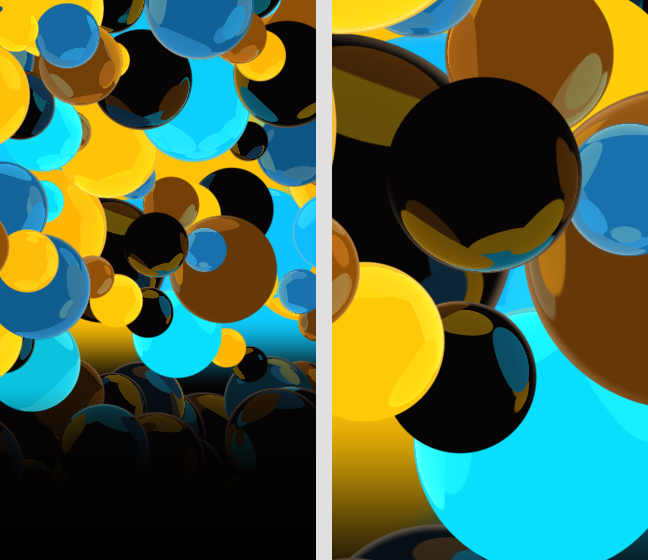
Left, the full canvas; right, a detail of the centre.
Write a Shadertoy shader that draws this background.

```glsl
// A heap of glossy glowing balls, amber and blue, that sinks into darkness below.
// Balls come from a low-discrepancy sequence and are painted back to front;
// each one mirrors a few round neighbours on the side facing the central glow.

const int BALL_COUNT = 100;
const int MIRROR_COUNT = 7;
const vec3 BLACK = vec3(0.022, 0.014, 0.014);
const vec3 TAN = vec3(0.90, 0.75, 0.58);

float hash(float x) {
    x = fract(x * 0.1031);
    x *= x + 33.33;
    return fract(x * (x + x));
}

vec2 hash2(float x) {
    return vec2(hash(x), hash(x + 57.3));
}

// Picks a material by its share; tone shifts it within its family.
vec3 ballColour(float pick, float tone) {
    if (pick < 0.22) return BLACK;
    if (pick < 0.46) return mix(vec3(1.0, 0.69, 0.01), vec3(1.0, 0.81, 0.04), tone);
    if (pick < 0.69) return mix(vec3(0.40, 0.22, 0.03), vec3(0.62, 0.34, 0.03), tone);
    if (pick < 0.85) return mix(vec3(0.06, 0.72, 1.0), vec3(0.03, 0.89, 0.99), tone);
    return mix(vec3(0.04, 0.30, 0.47), vec3(0.10, 0.46, 0.70), tone);
}

// Round patches of neighbouring colour seen along the reflected ray.
vec4 mirrorPatches(vec3 ray, vec2 toGlow, float seed) {
    vec4 patches = vec4(0.0);
    float glowAngle = atan(toGlow.y, toGlow.x);
    for (int k = 0; k < MIRROR_COUNT; k++) {
        float id = seed + float(k) * 7.31;
        vec2 rnd = hash2(id);
        float angle = glowAngle + (rnd.x - 0.5) * 3.4;
        float depth = mix(-0.75, 0.05, rnd.y);
        vec3 dir = vec3(vec2(cos(angle), sin(angle)) * sqrt(1.0 - depth * depth), depth);
        float limit = mix(0.79, 0.96, hash(id + 3.7));
        float mask = smoothstep(limit, limit + 0.018, dot(ray, dir));
        vec3 tint = ballColour(mix(0.23, 1.0, hash(id + 11.9)), rnd.x);
        patches = mix(patches, vec4(tint, 1.0), mask);
    }
    return patches;
}

// q is the position on the ball's disc, with unit radius.
vec3 shadeBall(vec2 q, vec3 base, vec2 toGlow, float seed, float lit) {
    float z = sqrt(max(0.0, 1.0 - dot(q, q)));
    vec3 ray = reflect(vec3(0.0, 0.0, -1.0), vec3(q, z));
    float fresnel = pow(1.0 - z, 3.0);
    float brightness = max(base.r, max(base.g, base.b));
    vec4 patches = mirrorPatches(ray, toGlow, seed);

    // Dark balls mirror clearly, bright ones only carry a pale sheen
    vec3 sheen = mix(patches.rgb, TAN * patches.a, 0.6 * brightness);
    float gloss = mix(0.38, 0.10, brightness) + 0.35 * fresnel;
    vec3 colour = base + sheen * gloss * lit;

    // Thin warm rim, strongest towards the glow
    float facing = smoothstep(-0.5, 1.0, dot(q, toGlow));
    float rim = smoothstep(0.93, 1.0, length(q)) * facing;
    return mix(colour, TAN, 0.45 * rim * lit);
}

// Bright light leaking through the gaps, fading out downwards.
vec3 backdrop(vec2 p, float height) {
    float warm = smoothstep(-0.3, 0.3, sin(p.x * 5.0 + 1.5 * sin(p.y * 4.0)));
    vec3 light = mix(vec3(0.05, 0.80, 1.0), vec3(1.0, 0.76, 0.03), warm);
    return mix(BLACK, light, smoothstep(0.30, 0.44, height));
}

void mainImage(out vec4 fragColor, in vec2 fragCoord) {
    vec2 p = fragCoord / iResolution.x;
    float aspect = iResolution.y / iResolution.x;
    float pixel = 1.0 / iResolution.x;
    vec2 extent = vec2(1.0, aspect);
    vec2 glowCentre = extent * vec2(0.5, 0.55);
    float height = p.y / aspect;
    float lit = smoothstep(0.10, 0.42, height);
    vec3 colour = backdrop(p, height);

    for (int i = 0; i < BALL_COUNT; i++) {
        float id = float(i);
        // Evenly spread position (xy) and material (z)
        vec3 spread = fract(0.5 + id * vec3(0.81917, 0.67104, 0.54970));
        vec2 jitter = (hash2(id + 19.1) - 0.5) * 0.10;
        vec2 centre = spread.xy * (extent + 0.2) - 0.1 + jitter;
        float nearness = id / float(BALL_COUNT);
        float radius = mix(0.055, 0.19, hash(id + 81.7)) * mix(1.08, 0.92, nearness);
        float dist = length(p - centre) - radius;
        if (dist > pixel) continue;

        float glow = smoothstep(0.25, 0.38, centre.y / aspect);
        vec3 base = mix(BLACK, ballColour(spread.z, hash(id + 5.3)), glow);
        base = mix(BLACK, base, smoothstep(0.14, 0.32, height));
        vec2 toGlow = normalize(glowCentre - centre + 0.001);
        vec3 ball = shadeBall((p - centre) / radius, base, toGlow, id * 13.7, lit);
        colour = mix(colour, ball, smoothstep(pixel, -pixel, dist));
    }

    // Deep shade along the floor
    colour *= mix(0.35, 1.0, smoothstep(0.0, 0.3, height));
    fragColor = vec4(clamp(colour, 0.0, 1.0), 1.0);
}
```
